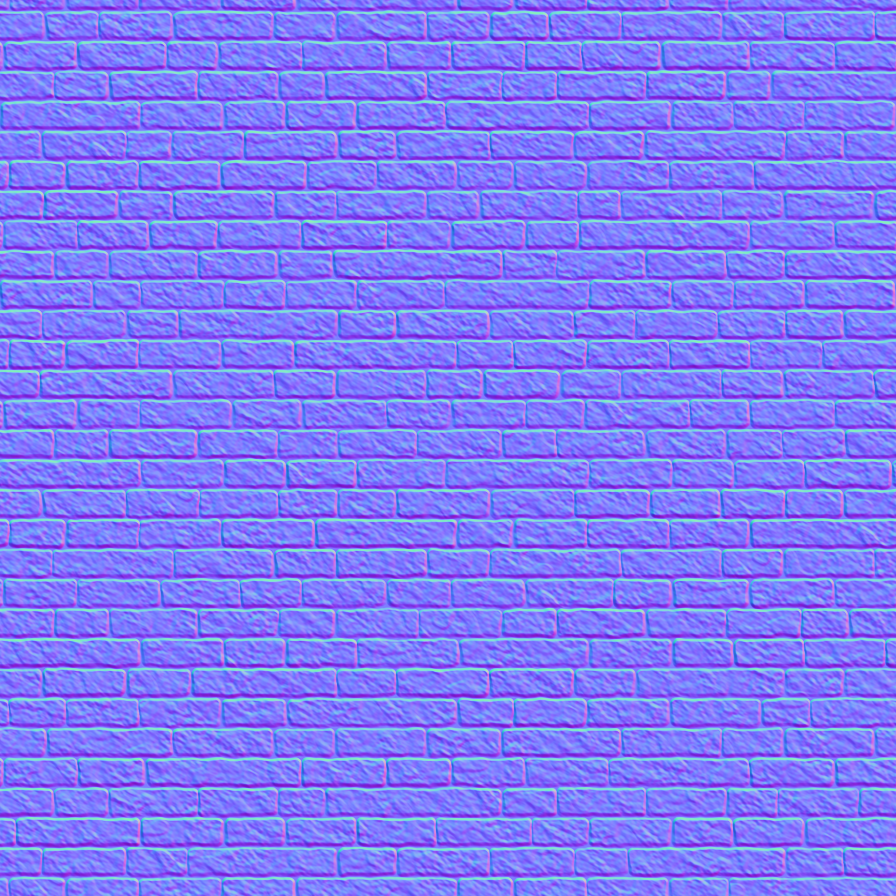
A WebGL 1 fragment shader for this texture map:

```glsl
precision highp float;
// Normal map of a rough brick wall: 30 courses of uneven bricks, in a layout that
// recurs twice across and five times down with a few joints changed. A height field
// of rounded bricks and wrapped gradient noise is differentiated into a normal.
uniform vec2 u_resolution;

const float COURSES = 30.0;        // brick rows on the canvas
const float SLOTS = 12.0;          // possible upright joints in a row
const float COURSE_PHASE = 0.37;   // vertical offset, in courses
const float LAYOUT_ROWS = 6.0;     // rows before the layout recurs
const float LAYOUT_SLOTS = 6.0;    // slots before the layout recurs

float hash(vec2 p) {
  vec3 q = fract(vec3(p.xyx) * 0.1031);
  q += dot(q, q.yzx + 33.33);
  return fract((q.x + q.y) * q.z);
}

// Whole-number wrap that is safe against rounding.
float wrap(float i, float period) {
  return floor(mod(i + 0.5, period));
}

float cornerSlope(vec2 cell, vec2 offset, float period) {
  vec2 id = vec2(wrap(cell.x, period), wrap(cell.y, period));
  float angle = 6.28319 * hash(id + period * 1.7);
  return dot(vec2(cos(angle), sin(angle)), offset);
}

// Gradient noise that wraps after period cells.
float gradientNoise(vec2 p, float period) {
  vec2 c = floor(p);
  vec2 f = p - c;
  vec2 s = f * f * f * (f * (f * 6.0 - 15.0) + 10.0);
  float a = cornerSlope(c, f, period);
  float b = cornerSlope(c + vec2(1.0, 0.0), f - vec2(1.0, 0.0), period);
  float d = cornerSlope(c + vec2(0.0, 1.0), f - vec2(0.0, 1.0), period);
  float e = cornerSlope(c + 1.0, f - 1.0, period);
  return mix(mix(a, b, s.x), mix(d, e, s.x), s.y);
}

// Slanted, slightly stretched noise; the whole-number shear keeps it seamless.
float grain(vec2 p, float period) {
  vec2 slanted = vec2(3.0 * p.x - p.y, 2.0 * p.x + 4.0 * p.y);
  return gradientNoise(slanted * period, period);
}

// Joint of one slot: x is its position in slots, y is 1 where it is present.
vec2 uprightJoint(float slot, float row) {
  float id = wrap(slot, SLOTS);
  float rowKind = wrap(row, LAYOUT_ROWS);
  float slotKind = wrap(id + 2.0 * rowKind, LAYOUT_SLOTS);
  bool varied = slotKind > 3.5;
  vec2 seed = varied ? vec2(id + 20.0, row + 40.0) : vec2(slotKind, rowKind + 3.0);
  float stagger = 0.5 * mod(rowKind, 2.0);
  float x = slot + stagger + 0.5 * (hash(seed) - 0.5);
  bool missing = slotKind > 4.5 && hash(vec2(id + 7.0, row + 71.0)) < 0.5;
  return vec2(x, missing ? 0.0 : 1.0);
}

// Left and right ends of the brick around x, in slots.
vec2 brickEnds(float x, float row) {
  float base = floor(x);
  vec2 ends = vec2(x - 9.0, x + 9.0);
  for (int i = -3; i <= 3; i++) {
    vec2 joint = uprightJoint(base + float(i), row);
    if (joint.y > 0.5) {
      if (joint.x <= x) ends.x = max(ends.x, joint.x);
      else ends.y = min(ends.y, joint.x);
    }
  }
  return ends;
}

// How far mortar fills an upright joint, so that some are faint.
float jointFill(float end, float row) {
  return 0.0016 * hash(vec2(wrap(floor(end * 8.0), SLOTS * 8.0) + 2.0, row + 9.0));
}

// Distance inside a box with rounded corners.
float insideRoundBox(vec2 p, vec2 halfSize, float radius) {
  vec2 q = abs(p) - halfSize + radius;
  return radius - length(max(q, 0.0)) - min(max(q.x, q.y), 0.0);
}

// Stone surface: swells, chipped ledges and grit that comes in patches.
float roughness(vec2 p) {
  float ledge = smoothstep(0.0, 0.25, grain(p, 12.0));
  float patches = mix(0.65, 1.35, smoothstep(-0.3, 0.3, grain(p, 8.0)));
  float grit = 0.0013 * grain(p, 34.0) + 0.0008 * grain(p, 54.0);
  return 0.0010 * ledge + 0.0014 * grain(p, 17.0) + patches * grit;
}

float wallHeight(vec2 p) {
  // Worn, wavy edges.
  vec2 worn = p + 0.0018 * vec2(grain(p, 9.0), grain(p, 11.0))
                + 0.0010 * vec2(grain(p, 21.0), grain(p, 23.0));
  float course = worn.y * COURSES + COURSE_PHASE;
  float row = wrap(floor(course), COURSES);
  vec2 ends = brickEnds(worn.x * SLOTS, row);

  // Rounded brick with a thin groove around it.
  float left = ends.x / SLOTS - jointFill(ends.x, row);
  float right = ends.y / SLOTS + jointFill(ends.y, row);
  vec2 fromCentre = vec2(worn.x - 0.5 * (left + right), (fract(course) - 0.5) / COURSES);
  vec2 halfSize = 0.5 * vec2(right - left, 1.0 / COURSES) - 0.0003;
  float depth = insideRoundBox(fromCentre, halfSize, 0.0065);

  // Crisp upper edge, softer lower edge.
  float bevel = mix(0.0052, 0.0029, smoothstep(-0.014, 0.014, fromCentre.y));
  float brickSeed = hash(vec2(wrap(floor(ends.x), SLOTS) + 5.0, row + 13.0));
  float rise = 0.0029 * mix(0.7, 1.25, brickSeed);
  return rise * smoothstep(0.0, bevel, depth)
       + roughness(p) * smoothstep(-0.001, 0.004, depth);
}

void main() {
  vec2 p = gl_FragCoord.xy / u_resolution;
  vec2 stepX = vec2(0.0008, 0.0);
  vec2 stepY = stepX.yx;
  vec2 slope = vec2(wallHeight(p + stepX) - wallHeight(p - stepX),
                    wallHeight(p + stepY) - wallHeight(p - stepY)) / (2.0 * stepX.x);
  // Upright joints are shallower; faces lean slightly downward.
  vec3 normal = normalize(vec3(-0.65 * slope.x, -slope.y - 0.03, 1.0));
  gl_FragColor = vec4(0.5 + 0.5 * normal, 1.0);
}
```
